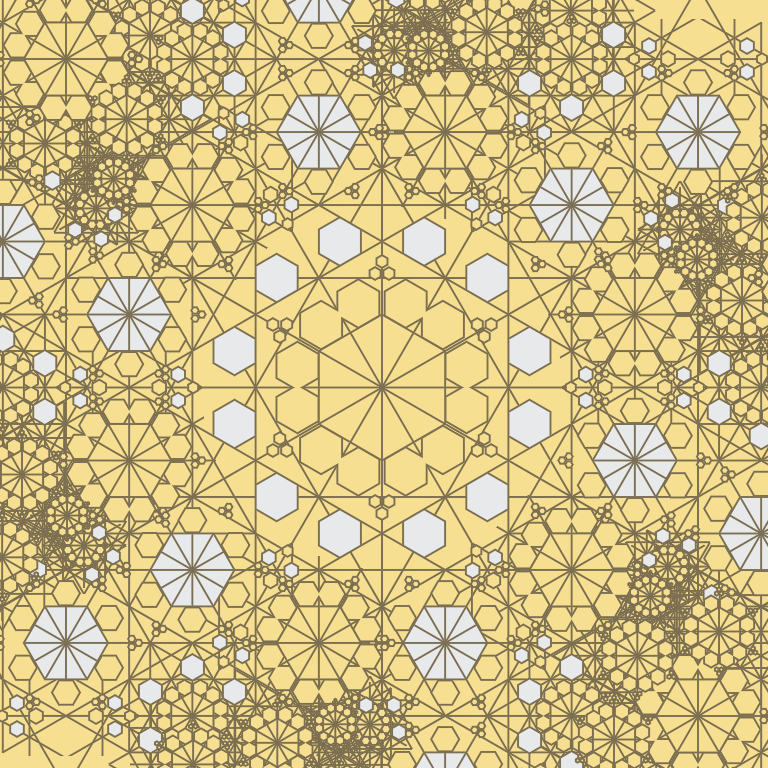
Give the GLSL for this pattern, as a Shadertoy shader.

```glsl
// Six-fold mosaic of spoked rosettes, hexagon cells and crossing star lines.

const float SPAN = 768.0;                  // design units across the canvas
const vec2 CENTRE = vec2(382.0, 387.5);    // measured from the upper left
const vec2 GRID = vec2(63.2, 36.5);        // spacing of rosette sites
const float LINE = 0.95;                   // half width of the strokes
const float HEX = 63.2;                    // apothem of a rosette core
const float CELL = 21.0;                   // apothem of the ring cells
const float MEDIUM = 0.57735;
const float SMALL = 0.3333;
const float TINY = 0.19245;
const vec3 SAND = vec3(0.965, 0.875, 0.565);
const vec3 PEARL = vec3(0.91, 0.915, 0.92);
const vec3 UMBER = vec3(0.46, 0.41, 0.30);
const float THIRD = 1.0471976;             // sixty degrees

float soft, ink, pale;

vec2 polar(float a) { return vec2(cos(a), sin(a)); }

void stroke(float d) {
    ink = max(ink, 1.0 - smoothstep(LINE - soft, LINE + soft, abs(d)));
}

// Outlined hexagon that hides the strokes below it
void cell(vec2 p, float apothem, float tone) {
    p = abs(p);
    float d = max(p.x, 0.5 * p.x + 0.8660254 * p.y) - apothem;
    float inside = 1.0 - smoothstep(-soft, soft, d);
    ink *= 1.0 - inside;
    pale = mix(pale, tone, inside);
    stroke(d);
}

// Rosette folded into a thirty degree wedge
void rosette(vec2 p, float size, float reach, float tone, bool fill) {
    float r = length(p) / size;
    if (r > max(reach, 260.0)) return;
    float a = mod(atan(p.y, p.x), THIRD);
    vec2 q = r * polar(min(a, THIRD - a));
    float spoke = min(abs(q.y), abs(dot(q, vec2(-0.5, 0.8660254)))) * size;
    if (!fill) {
        if (r < reach) stroke(spoke);
        for (int k = -2; k <= 3; k++) {
            bool odd = (k & 1) != 0;
            vec2 n = polar(float(k) * 0.5 * THIRD);
            float along = abs(q.x * n.y - q.y * n.x);
            if (along < (odd ? 190.0 : 219.0))
                stroke((dot(q, n) - (odd ? 109.5 : 126.4)) * size);
        }
        return;
    }
    if (r > 150.0) return;
    // Core, surrounding cells and trefoils
    cell(q * size, HEX * size, tone);
    if (r < 73.0) stroke(spoke);
    vec2 ring = tone > 0.5 ? vec2(86.0, 0.0) : vec2(84.5, 21.5);
    cell((q - ring) * size, CELL * size, 0.0);
    vec2 trefoil = 118.0 * polar(0.5 * THIRD);
    for (int k = 0; k < 3; k++) {
        vec2 leaf = trefoil + 8.0 * polar((0.5 + 2.0 * float(k)) * THIRD);
        cell((q - leaf) * size, 5.5 * size, 0.0);
    }
}

// Two pale cells on each side of a site
void pairs(vec2 p, bool fill) {
    vec2 q = abs(p);
    if (fill) {
        cell(q - vec2(49.0, 13.0), 6.8, 1.0);
        cell(q - vec2(30.0, 0.0), 6.8, 0.0);
        cell(q - vec2(64.0, 0.0), 5.0, 0.0);
    } else if (q.x < 75.0 && q.y < 40.0) {
        stroke(q.x - 36.5);
        stroke(0.5 * q.x + 0.8660254 * q.y - 36.5);
    }
}

// One sixth of the outer field, laid out around the centre
void sector(vec2 p, bool fill) {
    rosette((p - GRID * vec2(4, -2)).yx, MEDIUM, 150.0, 0.0, fill);
    rosette((p - GRID * vec2(4, 2)).yx, MEDIUM, 73.0, 1.0, fill);
    rosette((p - GRID * vec2(6, 4)).yx, MEDIUM, 73.0, 1.0, fill);
    rosette((p - GRID * vec2(5, 9)).yx, MEDIUM, 190.0, 0.0, fill);
    rosette(p - vec2(360, -87), SMALL, 190.0, 0.0, fill);
    rosette(p + vec2(337, 244), SMALL, 190.0, 0.0, fill);
    rosette(p + vec2(232, 352), SMALL, 190.0, 0.0, fill);
    rosette(p - GRID * vec2(6, 0), SMALL, 126.0, 0.0, fill);
    vec2 knot = p - vec2(298, -158);
    rosette(knot.yx, TINY, 220.0, 0.0, fill);
    rosette(knot - vec2(17, 30), TINY, 190.0, 0.0, fill);
    pairs(p - GRID * vec2(4, 0), fill);
    pairs(p - GRID * vec2(5, -9), fill);
    if (!fill) return;
    // Pale cells: inner ring, outer arc and knot
    cell(p - vec2(147.5, 36.5), CELL, 1.0);
    cell(p - vec2(147.5, -36.5), CELL, 1.0);
    for (int k = 0; k < 4; k++) {
        float turn = (float(k) + 0.5) * THIRD;
        cell(p - GRID * vec2(6, 0) - 48.5 * polar(turn), 11.5, 1.0);
    }
    cell(knot - vec2(-29, -11), 6.8, 1.0);
    cell(knot - vec2(-15, 13), 6.8, 1.0);
    cell(knot - vec2(-8, -29), 6.8, 1.0);
    cell(knot - vec2(46, -24), 8.0, 1.0);
}

void mainImage(out vec4 fragColor, in vec2 fragCoord) {
    vec2 uv = fragCoord / iResolution.xy;
    vec2 p = vec2(uv.x, 1.0 - uv.y) * SPAN - CENTRE;
    soft = 0.6 * SPAN / iResolution.y;
    ink = 0.0;
    pale = 0.0;
    // Strokes first, then the cells that cover them
    for (int layer = 0; layer < 2; layer++) {
        bool fill = layer == 1;
        rosette(p, 1.0, 600.0, 0.0, fill);
        for (int k = 0; k < 6; k++) {
            vec2 d = polar(float(k) * THIRD);
            sector(vec2(dot(p, d), dot(p, vec2(-d.y, d.x))), fill);
        }
    }
    fragColor = vec4(mix(mix(SAND, PEARL, pale), UMBER, ink * 0.95), 1.0);
}
```
